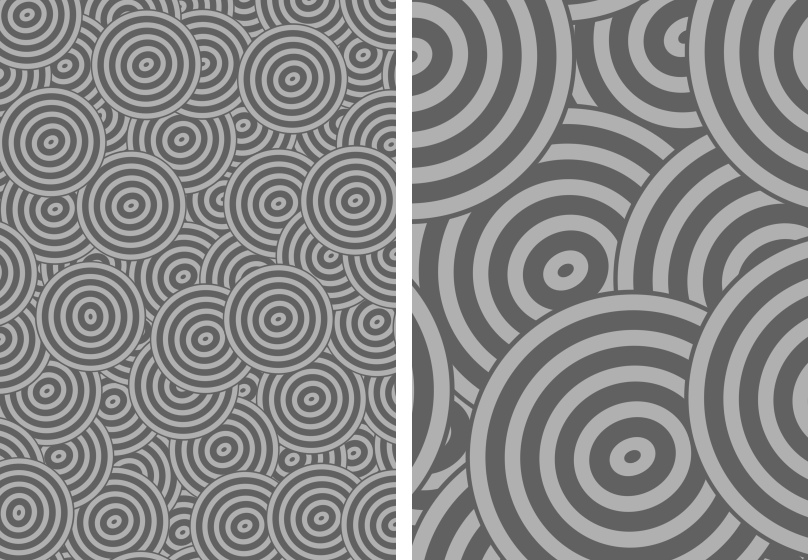
Left, the full canvas; right, a detail of the centre.
A Shadertoy shader for this pattern:

```glsl
// Overlapping grey discs of concentric rings, each with a small tilted oval at its heart.

const vec3 DARK = vec3(0.38);
const vec3 LIGHT = vec3(0.69);
const vec2 CELL = vec2(0.182, 0.166);   // spacing, in canvas widths
const float DISC_RADIUS = 0.1405;
const int LAYERS = 8;

vec3 hash3(vec2 cell) {
    vec3 p = fract(cell.xyx * vec3(0.1031, 0.1030, 0.0973) + 0.37);
    p += dot(p, p.yxz + 33.33);
    return fract((p.xxy + p.yzz) * p.zyx);
}

float coverage(float dist, float pixel) {
    return 1.0 - smoothstep(-0.7, 0.7, dist / pixel);
}

// Signed distance to the light rings of one disc
float ringDistance(vec2 p, float tilt) {
    float c = cos(tilt), s = sin(tilt);
    vec2 q = mat2(c, -s, s, c) * p;

    // The rings turn from oval to round on their way out
    float squash = 0.22 * exp(-length(p) / 0.03);
    float r = length(q * vec2(1.0 - squash, 1.0 + squash));

    float index = clamp(round((r - 0.0413) / 0.0296), 0.0, 3.0);
    float rings = abs(r - 0.0413 - 0.0296 * index) - 0.0066;
    float heart = abs(r - 0.0118) - 0.0058;
    return min(rings, heart);
}

void mainImage(out vec4 fragColor, in vec2 fragCoord) {
    vec2 uv = fragCoord / iResolution.x;
    float pixel = 1.0 / iResolution.x;
    vec3 color = DARK;

    // Paint from the lowest layer up; each disc has a random layer
    for (int layer = 0; layer < LAYERS; layer++) {
        for (int j = -1; j <= 1; j++) {
            float row = floor(uv.y / CELL.y) + float(j);
            float stagger = 0.5 * mod(row, 2.0);
            for (int i = -1; i <= 1; i++) {
                vec2 cell = vec2(floor(uv.x / CELL.x - stagger) + float(i), row);
                vec3 rnd = hash3(cell + 17.0);
                if (int(rnd.z * float(LAYERS)) != layer) continue;

                vec2 jitter = (rnd.xy - 0.5) * 0.52;
                vec2 center = (cell + vec2(stagger, 0.0) + 0.5 + jitter) * CELL;
                vec2 p = uv - center;
                float edge = length(p) - DISC_RADIUS;
                if (edge > pixel) continue;

                // Most hearts lean the same way, a few stand upright
                float tilt = 0.35 + 0.3 * rnd.x + step(0.85, rnd.y);
                float light = coverage(ringDistance(p, tilt), pixel);
                color = mix(color, mix(DARK, LIGHT, light), coverage(edge, pixel));
            }
        }
    }
    fragColor = vec4(color, 1.0);
}
```
